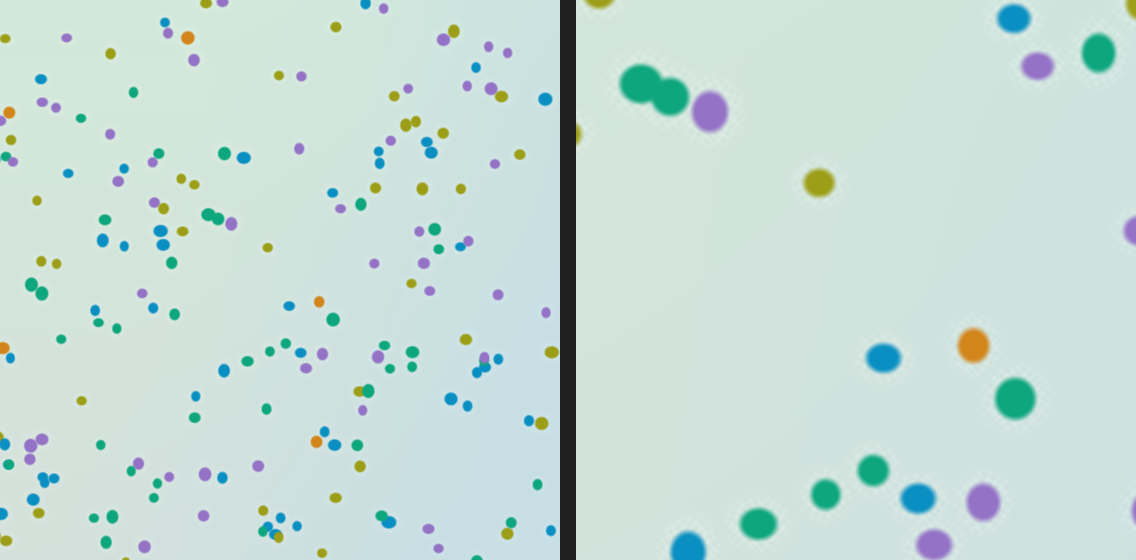
Left, the full canvas; right, a detail of the centre.
Give the GLSL for this pattern, as a Shadertoy shader.

```glsl
// Clumped, softly edged coloured dots with faint halos on a pale green-blue wash.
#define CELLS 14.0        // grid cells across the canvas height
#define DOT_MIN 0.0086    // smallest dot radius
#define DOT_MAX 0.0122    // largest dot radius
#define EDGE 0.0024       // half width of the soft rim
#define SPARSE 0.22       // chance of a dot in thin regions
#define DENSE 0.82        // chance of a dot in crowded regions
#define SIBLING 0.42      // chance of each further dot in a clump
#define HALO 0.022        // strength of the light halo
#define SPECKLE 900.0     // frequency of the halo grain

vec3 hash3(vec3 p) {
    p = fract(p * vec3(0.1031, 0.1030, 0.0973));
    p += dot(p, p.yxz + 33.33);
    return fract((p.xxy + p.yxx) * p.zyx);
}

// Pale wash: green at upper left, grey at lower left, blue at the right
vec3 wash(vec2 uv) {
    vec3 warm = mix(vec3(0.83, 0.88, 0.86), vec3(0.825, 0.91, 0.855), uv.y);
    vec3 cool = vec3(0.775, 0.87, 0.895);
    float drift = 0.03 * sin(6.0 * uv.x + 4.0 * uv.y) * sin(7.0 * uv.y);
    return mix(warm, cool, smoothstep(0.2, 1.25, uv.x + 0.4 * (0.5 - uv.y) + drift));
}

vec3 dotColor(float pick) {
    if (pick < 0.34) return vec3(0.04, 0.56, 0.76);  // blue
    if (pick < 0.59) return vec3(0.58, 0.45, 0.78);  // violet
    if (pick < 0.78) return vec3(0.05, 0.65, 0.49);  // green
    if (pick < 0.97) return vec3(0.61, 0.62, 0.09);  // olive
    return vec3(0.82, 0.52, 0.10);                   // orange
}

// Layered sines that gather the dots into loose regions
float crowding(vec2 cell) {
    float waves = sin(0.9 * cell.x + 1.3 * sin(0.6 * cell.y))
                + sin(1.1 * cell.y - 0.5 * cell.x + 2.0);
    return smoothstep(-1.4, 1.6, waves);
}

void mainImage(out vec4 fragColor, in vec2 fragCoord) {
    vec2 p = fragCoord / iResolution.y;
    vec2 home = floor(p * CELLS);
    float soft = max(EDGE, 0.7 / iResolution.y);
    vec4 ink = vec4(0.0);
    float halo = 0.0;

    // Dots of the surrounding cells, always layered in the same order
    for (int j = -1; j <= 1; j++)
    for (int i = -1; i <= 1; i++) {
        vec2 cell = home + vec2(i, j);
        vec3 seed = hash3(vec3(cell + 17.0, 5.0));
        if (seed.z > mix(SPARSE, DENSE, crowding(cell))) continue;

        // First dot, then siblings set close around it
        for (int k = 0; k < 3; k++) {
            float n = float(k);
            vec3 place = hash3(vec3(cell + 41.0, 11.0 + 7.0 * n));
            vec3 look = hash3(vec3(cell + 73.0, 29.0 + 7.0 * n));
            if (k > 0 && place.z > pow(SIBLING, n)) continue;

            float angle = 6.2832 * place.x;
            float reach = k > 0 ? mix(0.24, 0.58, place.y) : 0.0;
            vec2 center = cell + seed.xy + reach * vec2(cos(angle), sin(angle));
            vec2 d = p - center / CELLS;

            // Slightly oval, either wide or tall
            float stretch = 1.0 + 0.18 * (look.z - 0.5);
            float dist = length(d * vec2(stretch, 1.0 / stretch));
            float radius = mix(DOT_MIN, DOT_MAX, look.y * look.y);
            float cover = 1.0 - smoothstep(radius - soft, radius + soft, dist);
            ink = mix(ink, vec4(dotColor(look.x), 1.0), cover);
            halo = max(halo, 1.0 - smoothstep(1.2 * radius, 2.3 * radius, dist));
        }
    }

    // Grainy light ring around the dots
    vec2 g = p * SPECKLE;
    float grain = sin(g.x + 1.5 * sin(0.31 * g.y)) * sin(g.y + 1.5 * sin(0.27 * g.x));
    vec3 color = wash(fragCoord / iResolution.xy);
    color += HALO * halo * (vec3(0.8, 0.6, 0.6) + grain * vec3(1.0, 0.7, 0.9));

    fragColor = vec4(color * (1.0 - ink.a) + ink.rgb, 1.0);
}
```
